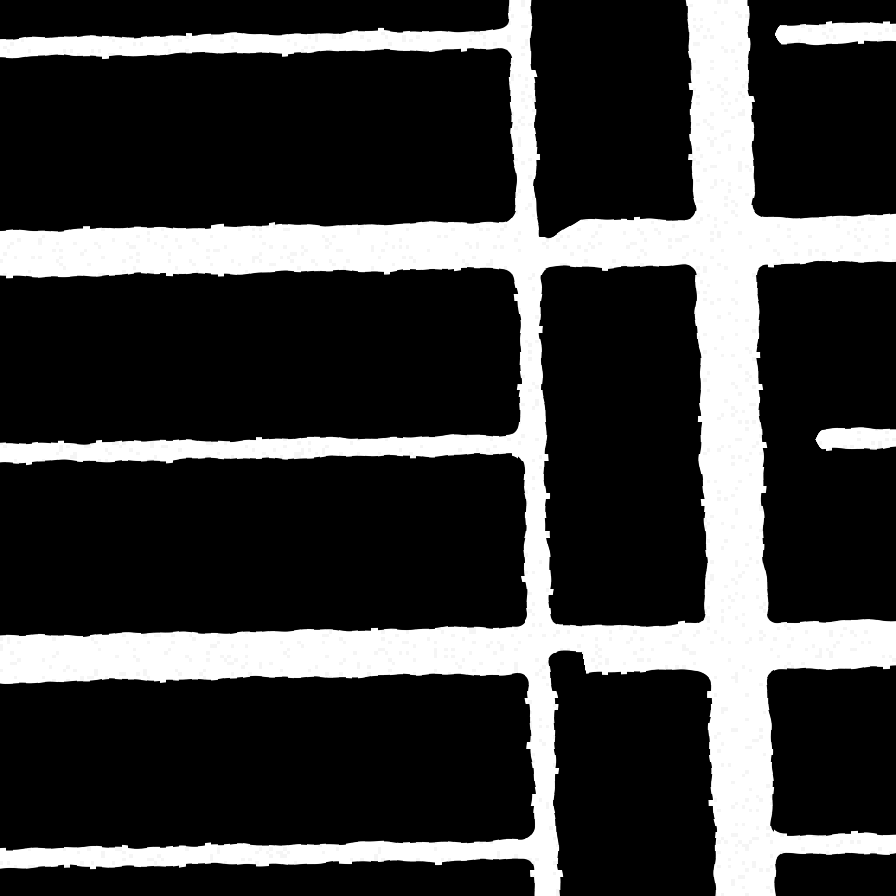
Reproduce this pattern procedurally as a WebGL 2 fragment shader.

```glsl
#version 300 es
precision highp float;
// Black hand-laid bricks with uneven white mortar: stacked courses beside an upright column.

#define COURSE_PERIOD 0.4525  // spacing of the thick bed joints
#define COURSE_START 0.2643   // height of one thick bed joint at the left side
#define THIN_OFFSET 0.2298    // thin bed joint above each thick one
#define BED_HALF vec2(0.0105, 0.026)    // thin and thick bed half widths
#define POST_X vec2(0.611, 0.832)       // thin and thick upright joints
#define POST_HALF vec2(0.0125, 0.0335)  // their half widths
#define TILT vec2(0.031, 0.0172)        // lean of uprights and of beds
#define CORNER 0.014          // brick corner radius
#define WOBBLE 0.0022         // edge waviness
#define BRIDGE 0.058          // longest gap where a thin joint stops short
#define CHIP 0.025            // mortar lost at worn column corners
#define SPECKLE 0.09          // share of dusty mortar grains

uniform vec2 u_resolution;
out vec4 fragColor;

const vec3 BRICK = vec3(0.0);
const vec3 MORTAR = vec3(1.0);
const vec3 DUST = vec3(0.96);

float hash(vec2 p) {
    return fract(sin(dot(p, vec2(127.1, 311.7))) * 43758.55);
}

// Offset of a worn edge at distance s along it: layered sines plus small steps
float roughEdge(float s, float seed) {
    float phase = 6.283 * hash(vec2(seed, 3.7));
    float wave = 0.5 * sin(s * 37.0 + phase)
               + 0.3 * sin(s * 83.0 + phase * 2.3)
               + 0.2 * sin(s * 191.0 + phase * 4.1);
    float grain = hash(vec2(floor(s * 140.0), seed));
    return WOBBLE * (wave + 0.6 * (grain - 0.5) + step(0.95, grain));
}

// Rounded intersection of two edge distances, negative inside
float roundedCorner(vec2 q) {
    q += CORNER;
    return length(max(q, 0.0)) + min(max(q.x, q.y), 0.0) - CORNER;
}

// Signed distance to the brick around p, positive in the mortar
float brickDistance(vec2 p) {
    vec2 leaned = vec2(p.x + TILT.x * p.y, p.y - TILT.y * p.x);

    // Column: 0 left courses, 1 upright bricks, 2 right courses
    float column = step(POST_X.x, leaned.x) + step(POST_X.y, leaned.x);
    float left = -1.0;
    float right = POST_X.x - POST_HALF.x;
    if (column == 1.0) {
        left = POST_X.x + POST_HALF.x;
        right = POST_X.y - POST_HALF.y;
    } else if (column == 2.0) {
        left = POST_X.y + POST_HALF.y;
        right = 2.0;
    }
    float inset = leaned.x - left;

    // Course, with its thick bed joints below and above
    float course = floor((leaned.y - COURSE_START) / COURSE_PERIOD);
    float t = leaned.y - COURSE_START - course * COURSE_PERIOD;
    float bottom = BED_HALF.y;
    float top = COURSE_PERIOD - BED_HALF.y;
    float upper = 0.0;

    if (column == 1.0) {
        // Worn corners: a slanted chip below, a square one above
        float worn = CHIP * mod(course, 2.0);
        bottom -= worn * clamp(1.0 - inset / 0.048, 0.0, 1.0);
        top += worn * (1.0 - smoothstep(0.034, 0.039, inset));
    } else {
        // Thin joint splits the course, sometimes fading before the post
        float thinHalf = BED_HALF.x;
        if (column == 2.0) {
            float gap = BRIDGE * abs(sin(1.35 * (course + 1.0)));
            float reach = smoothstep(gap - 0.012, gap + 0.012, inset);
            thinHalf = mix(-0.03, thinHalf, gap > 0.005 ? reach : 1.0);
        }
        upper = step(THIN_OFFSET, t);
        if (upper > 0.5) bottom = THIN_OFFSET + thinHalf;
        else top = THIN_OFFSET - thinHalf;
    }

    // Each of the four edges wavers on its own
    float seed = course * 8.0 + upper * 4.0 + column * 31.0;
    vec2 q = vec2(
        max(left - leaned.x + 1.5 * roughEdge(p.y, column + 0.3),
            leaned.x - right + 1.5 * roughEdge(p.y, column + 0.8)),
        max(bottom - t + roughEdge(p.x, seed + 1.0),
            t - top + roughEdge(p.x, seed + 2.0)));
    return roundedCorner(q);
}

void main() {
    vec2 p = gl_FragCoord.xy / u_resolution;
    float soft = 0.6 / min(u_resolution.x, u_resolution.y);
    float mortar = smoothstep(-soft, soft, brickDistance(p));

    // Faint grains in the mortar
    float grain = step(hash(floor(p * 256.0)), SPECKLE);
    vec3 mortarColor = mix(MORTAR, DUST, grain);

    fragColor = vec4(mix(BRICK, mortarColor, mortar), 1.0);
}
```
